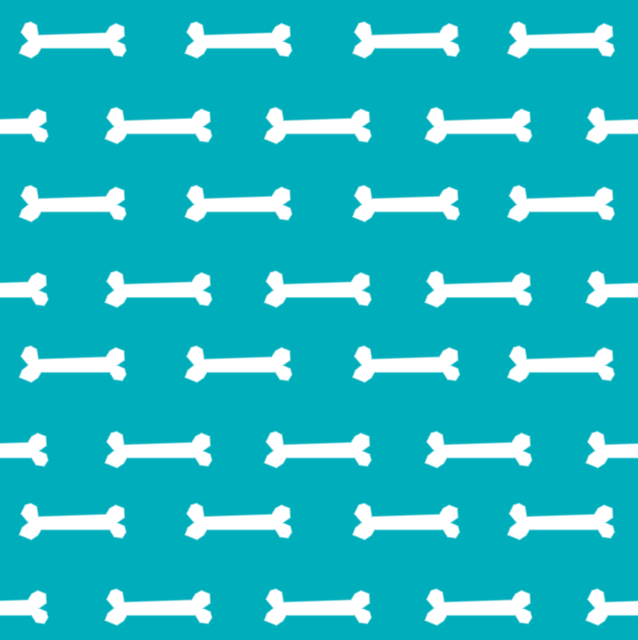
Give the GLSL for this pattern, as a Shadertoy shader.

```glsl
// White bones in staggered rows on flat turquoise.
// Each bone is a union of five convex hexagons: a tapered shaft and four
// angular knobs, placed by row and column with slightly uneven spacing.

// Signed distance bound of a convex hexagon with clockwise corners
float convexHexagon(vec2 p, vec2 corner[6]) {
    float d = -1e4;
    for (int i = 0; i < 6; i++) {
        vec2 edge = corner[(i + 1) % 6] - corner[i];
        d = max(d, dot(p - corner[i], normalize(vec2(-edge.y, edge.x))));
    }
    return d;
}

// Bone about 193 units long, centred on the origin
float bone(vec2 p) {
    float shaft = convexHexagon(p, vec2[6](vec2(-81, -2), vec2(-62, 9),
        vec2(59, 13), vec2(80, -2), vec2(66, -15), vec2(-57, -15)));
    float upperLeft = convexHexagon(p, vec2[6](vec2(-94, 14), vec2(-86, 30),
        vec2(-76, 33), vec2(-65, 27), vec2(-61, 3), vec2(-78, -5)));
    float lowerLeft = convexHexagon(p, vec2[6](vec2(-97, -24), vec2(-92, -11),
        vec2(-76, 2), vec2(-54, -10), vec2(-63, -25), vec2(-75, -33)));
    float upperRight = convexHexagon(p, vec2[6](vec2(56, 8), vec2(66, 24),
        vec2(77, 30), vec2(92, 24), vec2(93, 7), vec2(76, -5)));
    float lowerRight = convexHexagon(p, vec2[6](vec2(73, 1), vec2(93, -8),
        vec2(96, -19), vec2(89, -30), vec2(74, -28), vec2(62, -9)));
    return min(shaft, min(min(upperLeft, lowerLeft), min(upperRight, lowerRight)));
}

// Column centres, as fractions of the canvas height
float columnX(int column, bool shifted) {
    float plain[5] = float[5](0.114, 0.373, 0.635, 0.877, 1.13);
    float offset[5] = float[5](-0.008, 0.248, 0.497, 0.748, 0.9995);
    return shifted ? offset[column] : plain[column];
}

void mainImage(out vec4 fragColor, in vec2 fragCoord) {
    vec2 uv = fragCoord / iResolution.y;
    float unitsPerHeight = 1152.0;
    float d = 1e4;

    // Row pairs sit slightly closer together towards the bottom
    for (int row = 0; row < 8; row++) {
        bool shifted = row % 2 == 1;
        float pair = float(row / 2);
        float y = 0.9375 - pair * (0.258 - 0.0024 * pair) - (shifted ? 0.1337 : 0.0);
        for (int column = 0; column < 5; column++) {
            vec2 p = (uv - vec2(columnX(column, shifted), y)) * unitsPerHeight;
            if (all(lessThan(abs(p), vec2(105, 42)))) d = min(d, bone(p));
        }
    }

    // Soft edge, never narrower than a pixel
    float softness = max(2.4, unitsPerHeight / iResolution.y);
    float coverage = 1.0 - smoothstep(-softness, softness, d);
    fragColor = vec4(mix(vec3(0.0, 0.68, 0.735), vec3(1.0), coverage), 1.0);
}
```
